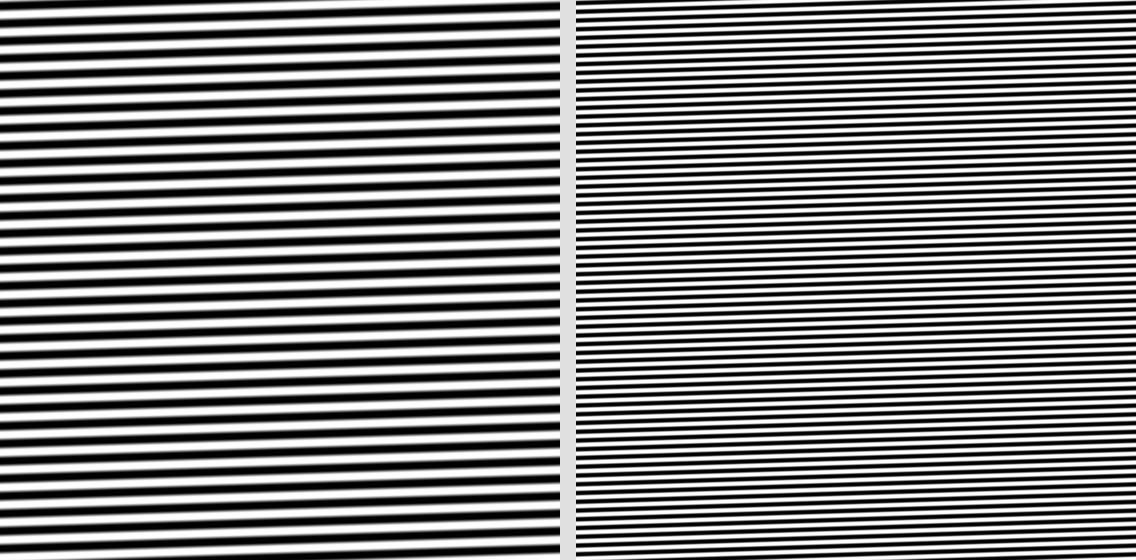
Left, the tile; right, the same tile 2 across and 2 down.
Give the GLSL for this pattern, as a Shadertoy shader.

```glsl
// Thin, slightly tilted black stripes with soft edges on white, tiling seamlessly.

#define STRIPES_DOWN 32.0   // whole stripes over the canvas height
#define STRIPES_ACROSS 1.0  // whole stripes climbed over the canvas width
#define PHASE 0.646         // stripe centre at the lower left, in periods
#define INK_WIDTH 0.5       // dark share of each period
#define EDGE_SOFTNESS 0.27  // width of each blurred edge, in periods
#define INK_COLOR vec3(0.005)
#define PAPER_COLOR vec3(0.995)

// Distance to the nearest stripe centre, in periods.
float stripeDistance(vec2 uv) {
    float phase = STRIPES_DOWN * uv.y - STRIPES_ACROSS * uv.x - PHASE;
    return abs(fract(phase + 0.5) - 0.5);
}

void mainImage(out vec4 fragColor, in vec2 fragCoord) {
    vec2 uv = fragCoord / iResolution.xy;

    // Keep the edge at least one pixel wide on small canvases.
    float pixelPeriods = STRIPES_DOWN / iResolution.y;
    float halfEdge = 0.5 * max(EDGE_SOFTNESS, pixelPeriods);

    float halfInk = 0.5 * INK_WIDTH;
    float paper = smoothstep(halfInk - halfEdge, halfInk + halfEdge, stripeDistance(uv));
    fragColor = vec4(mix(INK_COLOR, PAPER_COLOR, paper), 1.0);
}
```
